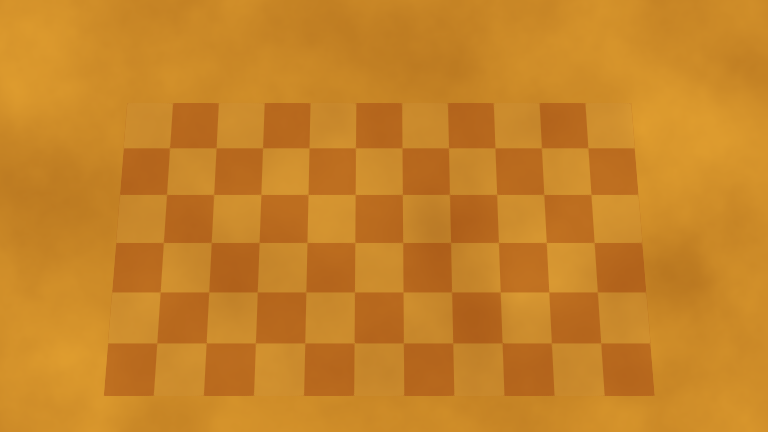
Write a Shadertoy shader that draws this background.

```glsl
// Draws a tilted amber checkerboard lying on a mottled golden cloth.

const float PI = 3.14159;
const vec2 CELLS = vec2(11.0, 6.0);

float hash(vec2 p) {
    return fract(sin(dot(p, vec2(127.1, 311.7))) * 43758.5453);
}

float valueNoise(vec2 p) {
    vec2 cell = floor(p), f = fract(p);
    f = f * f * (3.0 - 2.0 * f);
    float low = mix(hash(cell), hash(cell + vec2(1.0, 0.0)), f.x);
    float high = mix(hash(cell + vec2(0.0, 1.0)), hash(cell + 1.0), f.x);
    return mix(low, high, f.y);
}

float fbm(vec2 p) {
    float sum = 0.0, amplitude = 0.5;
    for (int i = 0; i < 5; i++) {
        sum += amplitude * valueNoise(p);
        p = mat2(1.6, 1.2, -1.2, 1.6) * p + 7.3;
        amplitude *= 0.5;
    }
    return sum;
}

// Soft elliptical patch of tone
float patchTone(vec2 p, vec2 centre, vec2 radius) {
    vec2 d = (p - centre) / radius;
    return exp(-dot(d, d));
}

// Cloth brightness: broad shadows and lights, broken up by noise
float clothTone(vec2 p) {
    vec2 q = p + 0.08 * (vec2(fbm(p * 5.0), fbm(p * 5.0 + 19.0)) - 0.5);
    float shade = patchTone(q, vec2(-0.01, 0.87), vec2(0.20, 0.13))
                + patchTone(q, vec2(-0.75, 0.55), vec2(0.17, 0.13))
                + patchTone(q, vec2(-0.38, 0.42), vec2(0.13, 0.15)) * 0.7
                + patchTone(q, vec2(0.11, 0.47), vec2(0.09, 0.11)) * 0.8
                + patchTone(q, vec2(0.42, 0.73), vec2(0.13, 0.09)) * 0.7
                + patchTone(q, vec2(0.22, 0.27), vec2(0.11, 0.08)) * 0.7
                + patchTone(q, vec2(-0.15, 0.13), vec2(0.15, 0.09)) * 0.6
                + patchTone(q, vec2(0.70, 0.37), vec2(0.20, 0.10)) * 0.8;
    float light = patchTone(q, vec2(-0.79, 0.88), vec2(0.16, 0.13))
                + patchTone(q, vec2(0.64, 0.70), vec2(0.15, 0.12))
                + patchTone(q, vec2(-0.14, 0.57), vec2(0.11, 0.12))
                + patchTone(q, vec2(0.36, 0.37), vec2(0.10, 0.10))
                + patchTone(q, vec2(-0.82, 0.10), vec2(0.16, 0.14));
    float mottling = 0.75 * (fbm(p * 6.0 + 3.0) - 0.48);
    return clamp(0.62 - 0.38 * shade + 0.22 * light + mottling, 0.0, 1.0);
}

// Perspective board coordinates: column from the left, row from the top
vec2 boardCoord(vec2 p) {
    const float top = 0.7616, bottom = 0.0833;
    const float topWidth = 1.1667, bottomWidth = 1.2755;
    float width = mix(topWidth, bottomWidth, (top - p.y) / (top - bottom));
    float depth = (1.0 / topWidth - 1.0 / width) / (1.0 / topWidth - 1.0 / bottomWidth);
    return CELLS * vec2((p.x + 0.011) / width + 0.5, depth);
}

// Antialiased coverage of the board rectangle
float boardMask(vec2 uv) {
    vec2 edge = min(uv, CELLS - uv) / fwidth(uv);
    vec2 inside = clamp(edge + 0.5, 0.0, 1.0);
    return inside.x * inside.y;
}

// Antialiased coverage of the odd squares
float darkSquares(vec2 uv) {
    float wave = sin(PI * uv.x) * sin(PI * uv.y);
    return clamp(0.5 - wave / (fwidth(wave) + 1e-4), 0.0, 1.0);
}

void mainImage(out vec4 fragColor, in vec2 fragCoord) {
    vec2 p = vec2(fragCoord.x - 0.5 * iResolution.x, fragCoord.y) / iResolution.y;

    // Cloth
    vec3 umber = vec3(0.69, 0.43, 0.11);
    vec3 gold = vec3(0.88, 0.62, 0.185);
    vec3 color = mix(umber, gold, clothTone(p));

    // Translucent squares
    vec3 rust = vec3(0.63, 0.26, 0.07);
    vec3 sand = vec3(0.81, 0.58, 0.25);
    vec2 uv = boardCoord(p);
    vec3 squares = mix(mix(color, sand, 0.25), mix(color, rust, 0.46), darkSquares(uv));
    color = mix(color, squares, boardMask(uv));

    fragColor = vec4(color, 1.0);
}
```
